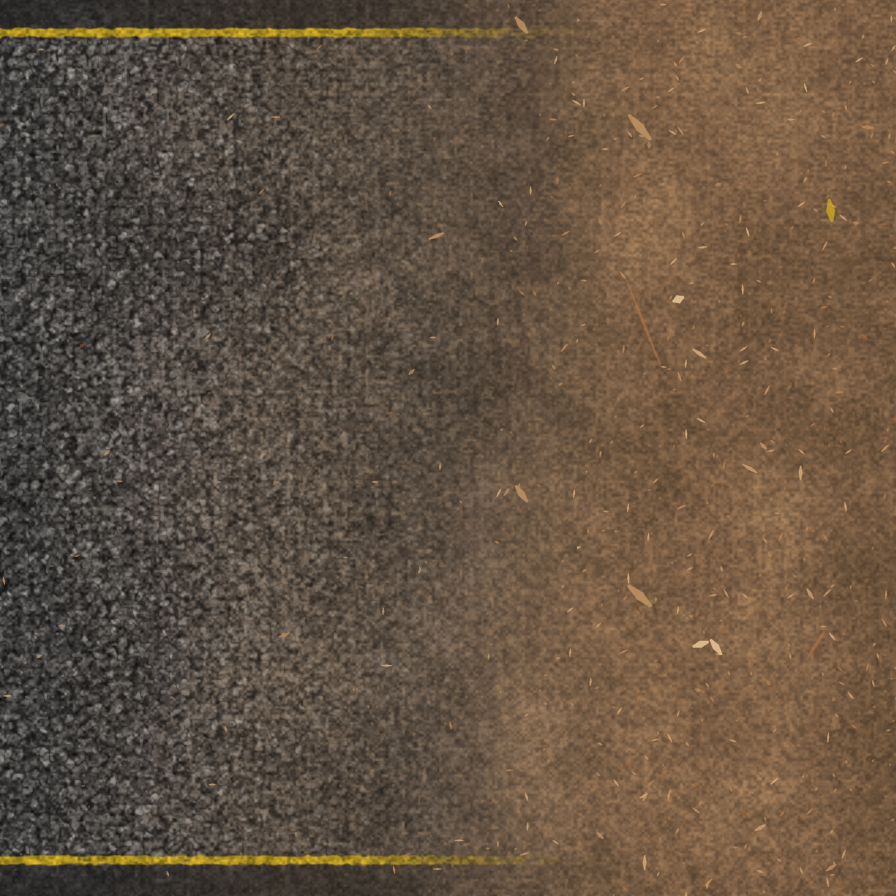
Give the GLSL for this texture, as a WebGL 2 fragment shader.

```glsl
#version 300 es
precision highp float;

uniform vec2 u_resolution;
out vec4 outColor;

const vec3 ASPHALT = vec3(0.265, 0.258, 0.252);
const vec3 MIXED = vec3(0.365, 0.315, 0.268);
const vec3 SOIL = vec3(0.485, 0.372, 0.268);
const vec3 STONE = vec3(0.58, 0.57, 0.55);
const vec3 STRAW = vec3(0.77, 0.59, 0.39);
const vec3 PALE_LEAF = vec3(0.90, 0.76, 0.58);
const vec3 RUST = vec3(0.62, 0.37, 0.19);
const vec3 PAINT = vec3(0.80, 0.66, 0.13);
const float STONE_CELLS = 105.0;
const float GRAIN_CELLS = 190.0;
const float LINE_TOP = 0.9635;
const float LINE_BOTTOM = 0.0400;
const float LINE_HALF_WIDTH = 0.0047;

float hash(vec2 p) {
    return fract(sin(dot(p, vec2(127.1, 311.7))) * 43758.5453);
}

vec2 hash2(vec2 p) {
    return vec2(hash(p), hash(p + 57.3));
}

float noise(vec2 p) {
    vec2 cell = floor(p), f = fract(p);
    f = f * f * (3.0 - 2.0 * f);
    return mix(mix(hash(cell), hash(cell + vec2(1, 0)), f.x),
               mix(hash(cell + vec2(0, 1)), hash(cell + vec2(1, 1)), f.x), f.y);
}

float fbm(vec2 p) {
    float sum = 0.0, amp = 0.5;
    for (int i = 0; i < 4; i++) {
        sum += amp * noise(p);
        p = p * 2.03 + 17.7;
        amp *= 0.5;
    }
    return sum / 0.9375;
}

// x: distance to the nearest stone centre, y: its random shade
vec2 stones(vec2 p) {
    vec2 home = floor(p), best = vec2(9.0, 0.0);
    for (int j = -1; j <= 1; j++)
        for (int i = -1; i <= 1; i++) {
            vec2 cell = home + vec2(i, j);
            float d = length(cell + 0.15 + 0.7 * hash2(cell) - p);
            if (d < best.x) best = vec2(d, hash(cell + 9.1));
        }
    return best;
}

// Coverage of a tapered sliver centred on c
float sliver(vec2 p, vec2 c, float angle, float halfLen, float radius) {
    vec2 q = p - c, dir = vec2(cos(angle), sin(angle));
    float t = clamp(dot(q, dir), -halfLen, halfLen);
    float d = length(q - dir * t) - radius * (1.0 - 0.6 * abs(t) / halfLen);
    float soft = max(0.0009, 0.7 / u_resolution.y);
    return 1.0 - smoothstep(-soft, soft, d);
}

// Random slivers, one candidate per cell
vec3 scatter(vec3 col, vec2 p, float cells, float density, float size) {
    vec2 home = floor(p * cells);
    for (int j = -1; j <= 1; j++)
        for (int i = -1; i <= 1; i++) {
            vec2 cell = home + vec2(i, j);
            vec2 r = hash2(cell + cells);
            float pick = hash(cell + 31.7 + cells);
            float len = size * (0.3 + r.y * r.y);
            float cover = sliver(p, (cell + r) / cells, pick * 97.0, len, size * 0.32);
            vec3 tint = mix(mix(RUST, STRAW, smoothstep(0.1, 0.5, r.x)), PALE_LEAF, r.y * r.y * 0.5);
            col = mix(col, tint, cover * step(pick, density) * (0.45 + 0.5 * r.y));
        }
    return col;
}

float paintLine(vec2 p, float y) {
    float edge = LINE_HALF_WIDTH + 0.0025 * (noise(p * 160.0) - 0.5);
    float band = 1.0 - smoothstep(edge - 0.0016, edge + 0.0016, abs(p.y - y));
    float fade = 1.0 - smoothstep(0.34, 0.70, p.x);
    float wear = smoothstep(0.12, 0.5, noise(p * vec2(90.0, 200.0)) + 0.35 * fade);
    return band * fade * wear;
}

void main() {
    vec2 p = gl_FragCoord.xy / u_resolution;
    float patches = fbm(p * 7.0) - 0.5;
    float x = p.x + 0.10 * patches;
    float gravel = 1.0 - smoothstep(0.08, 0.66, x);
    float soil = smoothstep(0.42, 0.76, x);

    // Ground gradient with broad stains
    vec3 col = mix(ASPHALT, MIXED, smoothstep(0.0, 0.42, x));
    col = mix(col, SOIL, soil);
    col *= 1.0 + 0.38 * patches + 0.22 * (fbm(p * 24.0) - 0.5);
    col *= 1.0 - 0.06 * smoothstep(0.88, 1.0, p.x);

    // Loose stones and fine grain; the verge beyond the lines is smoother
    float verge = smoothstep(0.455, 0.47, abs(p.y - 0.5)) * (1.0 - smoothstep(0.35, 0.65, p.x));
    vec2 stone = stones(p * STONE_CELLS + 0.7 * noise(p * 150.0));
    float facet = smoothstep(0.6, 0.15, stone.x) * smoothstep(0.4, 1.0, stone.y);
    float rough = gravel * (1.0 - 0.75 * verge);
    col = mix(col, STONE, 0.50 * facet * rough);
    col *= 1.0 - 0.38 * rough * smoothstep(0.35, 0.75, stone.x);
    float grain = noise(p * GRAIN_CELLS) + noise(p * GRAIN_CELLS * 1.73 + 5.0) - 1.0;
    col *= 1.0 + grain * mix(0.26, 0.72, rough);
    float glint = smoothstep(0.72, 0.95, noise(p * GRAIN_CELLS * 0.9 + 41.0));
    col = mix(col, mix(STRAW, STONE, gravel), glint * mix(0.22, 0.42, rough));
    col *= 1.0 - 0.30 * verge;

    // Worn road paint
    float paint = max(paintLine(p, LINE_TOP), paintLine(p, LINE_BOTTOM));
    col = mix(col, PAINT * (0.9 + 0.35 * grain), 0.92 * paint);

    // Plant litter, denser on the soil
    col = scatter(col, p, 62.0, 0.02 + 0.26 * soil, 0.0040);
    col = scatter(col, p, 23.0, 0.01 + 0.17 * soil, 0.0070);

    // Larger leaves and twigs
    float leaf = sliver(p, vec2(0.782, 0.281), 0.3, 0.008, 0.004);
    leaf = max(leaf, sliver(p, vec2(0.799, 0.278), 2.2, 0.009, 0.004));
    leaf = max(leaf, sliver(p, vec2(0.757, 0.666), 0.4, 0.005, 0.005));
    col = mix(col, PALE_LEAF, 0.9 * leaf);
    float straw = sliver(p, vec2(0.714, 0.858), 2.3, 0.017, 0.005);
    straw = max(straw, sliver(p, vec2(0.714, 0.335), 2.4, 0.016, 0.005));
    straw = max(straw, sliver(p, vec2(0.582, 0.449), 2.2, 0.010, 0.004));
    straw = max(straw, sliver(p, vec2(0.582, 0.972), 2.2, 0.010, 0.004));
    col = mix(col, STRAW, 0.8 * straw);
    col = mix(col, PAINT, 0.8 * sliver(p, vec2(0.927, 0.765), 1.7, 0.011, 0.005));
    float twig = sliver(p, vec2(0.718, 0.640), 1.95, 0.050, 0.0018);
    twig = max(twig, sliver(p, vec2(0.911, 0.281), 1.0, 0.016, 0.0022));
    col = mix(col, mix(RUST, STRAW, 0.35), 0.7 * twig);

    outColor = vec4(clamp(col, 0.0, 1.0), 1.0);
}
```
